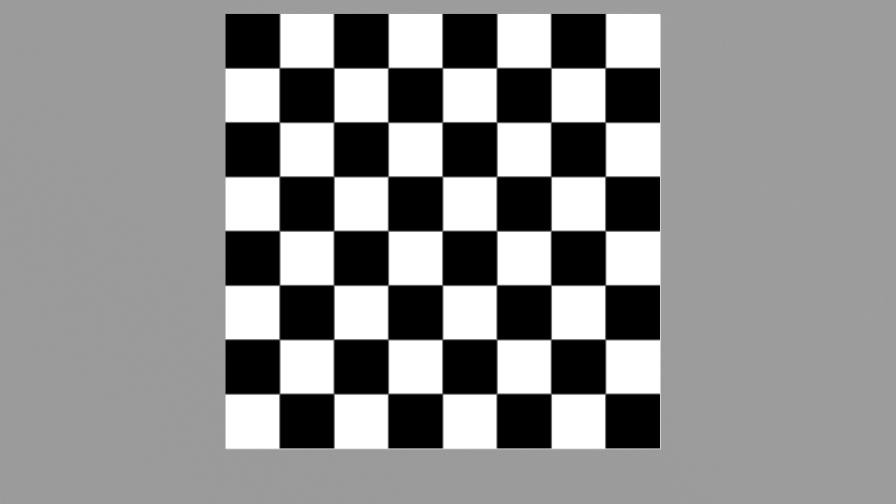
Give the GLSL for this pattern, as a Shadertoy shader.

```glsl
#define CELLS 8.0
#define BOARD_SIZE 0.862
#define BOARD_CENTER vec2(-0.0104, 0.0413)
#define EDGE_SOFTNESS 0.022
#define EDGE_DARKNESS 1.4
#define RIM_WIDTH 0.0018
#define RIM_COLOR vec3(0.84)
#define BACKDROP_COLOR vec3(0.61)
#define GRAIN_SCALE 300.0
#define GRAIN_AMOUNT 0.018

vec2 hash22(vec2 p) {
    vec3 q = fract(p.xyx * vec3(0.1031, 0.1030, 0.0973));
    q += dot(q, q.yzx + 33.33);
    return fract((q.xx + q.yz) * q.zy);
}

// Distance to the nearest scattered feature point
float cellular(vec2 p) {
    vec2 cell = floor(p), local = fract(p);
    float nearest = 2.0;
    for (int y = -1; y <= 1; y++)
    for (int x = -1; x <= 1; x++) {
        vec2 offset = vec2(x, y);
        nearest = min(nearest, length(offset + hash22(cell + offset) - local));
    }
    return nearest;
}

float boxDistance(vec2 p, vec2 halfSize) {
    vec2 d = abs(p) - halfSize;
    return length(max(d, 0.0)) + min(max(d.x, d.y), 0.0);
}

float coverage(float dist, float pixel) {
    return clamp(0.5 - dist / pixel, 0.0, 1.0);
}

// Alternating squares: 1 is white, 0 is black
float checker(vec2 u, float softness) {
    vec2 inner = clamp(u, 0.5, CELLS - 0.5);
    vec2 wave = 0.5 - abs(mod(inner + 0.5, 2.0) - 1.0);
    vec2 side = clamp(wave / softness, -1.0, 1.0);
    return pow(0.5 + 0.5 * side.x * side.y, EDGE_DARKNESS);
}

void mainImage(out vec4 fragColor, in vec2 fragCoord) {
    float pixel = 1.0 / iResolution.y;
    vec2 p = (fragCoord - 0.5 * iResolution.xy) * pixel;
    vec2 q = p - BOARD_CENTER;
    vec2 halfSize = vec2(0.5 * BOARD_SIZE);

    // Backdrop with fine grain and a faint drift in tone
    float grain = cellular((p + 2.0) * GRAIN_SCALE) - 0.45;
    float drift = 0.004 * sin(2.1 * p.x + 1.3 * sin(1.7 * p.y));
    vec3 color = BACKDROP_COLOR + GRAIN_AMOUNT * grain + drift;

    // Light rim along the right and bottom
    vec2 rimShift = vec2(RIM_WIDTH, -RIM_WIDTH);
    color = mix(color, RIM_COLOR, coverage(boxDistance(q - rimShift, halfSize), pixel));

    // Board
    vec2 u = (q / BOARD_SIZE + 0.5) * CELLS;
    float softness = max(EDGE_SOFTNESS, 0.5 * pixel * CELLS / BOARD_SIZE);
    vec3 board = vec3(checker(u, softness));
    color = mix(color, board, coverage(boxDistance(q, halfSize), pixel));

    fragColor = vec4(color, 1.0);
}
```
